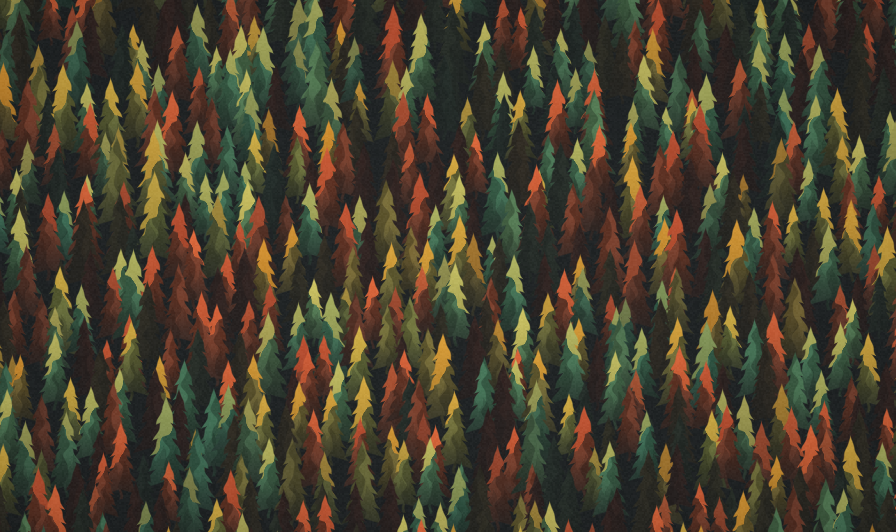
This pattern is drawn by a Shadertoy shader. Its source:

```glsl
float hash(vec2 p) {
    return fract(sin(dot(p, vec2(127.1, 311.7))) * 43758.5453);
}

// Fir outline: q.x from the trunk axis, q.y down from the apex, height 1
float firDistance(vec2 q) {
    float x = abs(q.x);
    float d = max(x - 0.02, abs(q.y - 0.98) - 0.12);
    for (int k = 0; k < 5; k++) {
        float tier = float(k);
        float sides = x - (0.35 + 0.06 * tier) * (q.y - 0.15 * tier);
        float hem = q.y - 0.3 * x - 0.28 - 0.17 * tier;
        d = min(d, max(sides, hem));
    }
    return d;
}

// Colours of one tree: shaded body, paler facets and a sunlit tip
vec3 firColor(vec2 q, vec2 id, vec3 shade, float blur) {
    float kind = hash(id + 3.1);
    float tone = hash(id + 5.7);
    float side = hash(id + 8.3) < 0.5 ? -1.0 : 1.0;

    vec3 body = vec3(0.43, 0.23, 0.165);
    vec3 tip = mix(vec3(0.70, 0.30, 0.19), vec3(0.84, 0.40, 0.23), tone);
    if (kind > 0.69) {
        body = mix(vec3(0.42, 0.36, 0.19), vec3(0.39, 0.42, 0.23), tone);
        tip = mix(vec3(0.80, 0.55, 0.19), vec3(0.78, 0.66, 0.27), tone);
    } else if (kind > 0.38) {
        body = mix(vec3(0.22, 0.39, 0.31), vec3(0.31, 0.44, 0.30), tone);
        tip = mix(vec3(0.48, 0.56, 0.34), vec3(0.77, 0.73, 0.37), sqrt(tone));
    }

    // Facets split by a ragged ridge
    float ridge = side * q.x + 0.035 * sin(q.y * 17.0 + tone * 40.0);
    body *= mix(0.84, 1.12, smoothstep(-blur, blur, ridge));
    float fold = abs(fract(q.x * 7.0 + tone * 9.0) - 0.5);
    body *= mix(1.0, 0.88, smoothstep(-blur, blur, q.y - 0.55 - 0.4 * fold));
    vec3 color = mix(body, shade, 0.65 * smoothstep(0.4, 1.1, q.y));

    // Sunlit tip reaching further down on one side
    float reach = 0.22 + 0.24 * hash(id + 11.9) + 1.5 * side * q.x + 0.16 * fold;
    float lit = smoothstep(-blur, blur, reach - q.y) * step(0.18, hash(id + 14.2));
    color = mix(color, tip * (1.05 - 0.25 * q.y), lit);

    // Some trees stand in deep shadow
    float dim = hash(id + 17.6);
    vec3 dusk = mix(shade, body * vec3(0.75, 0.62, 0.62), 0.33 - 0.1 * q.y);
    return dim < 0.27 ? dusk : mix(color, shade, 0.3 * smoothstep(0.65, 0.27, dim));
}

void mainImage(out vec4 fragColor, in vec2 fragCoord) {
    vec2 p = fragCoord / iResolution.y;
    vec2 cell = vec2(0.06, 0.055);
    vec3 shade = vec3(0.125, 0.14, 0.145);
    vec3 color = shade;

    // Rows from back to front
    float row0 = floor(p.y / cell.y);
    for (int i = 1; i >= -3; i--) {
        float row = row0 + float(i);
        float shift = 0.5 * mod(row, 2.0);
        float column0 = floor(p.x / cell.x - shift);
        for (int j = -1; j <= 1; j++) {
            vec2 id = vec2(column0 + float(j), row);
            vec2 jitter = vec2(hash(id), hash(id + 21.4));
            vec2 base = (id + vec2(shift + 0.1, 0.0) + vec2(0.8, 0.9) * jitter) * cell;
            float height = mix(0.11, 0.165, hash(id + 31.8));
            vec2 q = (p - base) / height;
            q.y = 1.0 - q.y;
            q.x += 0.012 * sin(q.y * 29.0 + jitter.x * 50.0) * smoothstep(0.0, 0.3, q.y);
            float blur = 0.9 / (iResolution.y * height);
            float cover = smoothstep(blur, -blur, firDistance(q));
            color = mix(color, firColor(q, id, shade, blur), cover);
        }
    }

    // Vignette and fine paper grain
    vec2 c = fragCoord / iResolution.xy - 0.5;
    color *= 1.04 - 0.4 * dot(c, c);
    color += 0.03 * (hash(floor(p * 300.0)) - 0.5);
    fragColor = vec4(color, 1.0);
}
```
